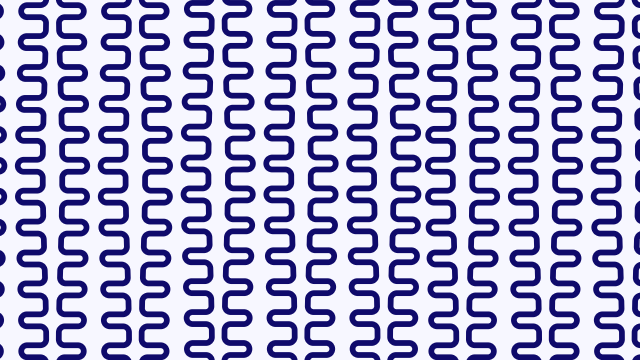
This pattern is drawn by a WebGL 1 fragment shader. Its source:

```glsl
precision highp float;
// Mirrored columns of rounded navy meanders on pale white, with a slight sway and offset bands.

uniform vec2 u_resolution;

const float PITCH = 99.4; // width of one mirrored pair
const float ROW = 37.1;   // height of one meander

// Distance to the centreline of one meander; +x is the narrow, round lobe.
float meander(vec2 q) {
  float y = abs(q.y);
  float roundLobe = length(vec2(max(q.x - 7.8, 0.0), y)) - 7.2;
  vec2 corner = vec2(-q.x - 7.8, 0.5 * ROW - y - 4.15);
  float squareLobe = length(max(corner, 0.0)) + min(max(corner.x, corner.y), 0.0) - 7.2;
  return abs(q.x > 0.0 ? roundLobe : squareLobe);
}

void main() {
  // The canvas is 432 units tall.
  float unitsPerPixel = 432.0 / u_resolution.y;
  vec2 p = gl_FragCoord.xy * unitsPerPixel;

  // Bands of three pairs: the middle one sits higher, the right one further left.
  float middleBand = step(212.1, p.x) * (1.0 - step(508.0, p.x));
  float rightBand = step(508.0, p.x);
  vec2 origin = vec2(63.0 - 4.9 * rightBand, 10.5 + 2.7 * middleBand);

  // Repeat the cell around its mirror axis.
  vec2 cell = p - origin;
  cell -= vec2(PITCH, ROW) * floor(cell / vec2(PITCH, ROW) + 0.5);

  // The two columns of a pair spread apart around mid height.
  float spread = 24.6 + 2.1 * cos((p.y - 225.0) * 0.0147);
  float edge = meander(vec2(abs(cell.x) - spread, cell.y)) - 3.45;

  // Ink with a one-pixel soft edge.
  float ink = clamp(0.5 - edge / unitsPerPixel, 0.0, 1.0);
  gl_FragColor = vec4(mix(vec3(0.97, 0.97, 1.0), vec3(0.06, 0.04, 0.42), ink), 1.0);
}
```
